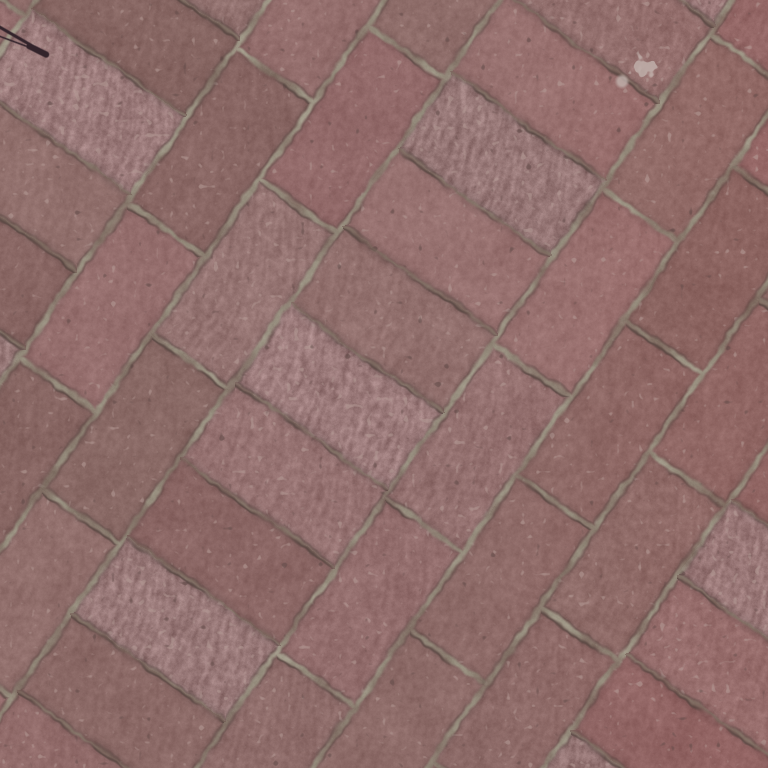
This texture is drawn by a WebGL 2 fragment shader. Its source:

```glsl
#version 300 es
precision highp float;
// Worn red clay pavers, two squares long, laid on a tilted grid: columns of
// stacked crosswise bricks alternate with runs of two or three staggered
// lengthwise columns. Gradient noise adds grain, scuffs, pits and sandy joints.
uniform vec2 u_resolution;
out vec4 fragColor;

float hash(vec2 p) {
  vec3 q = fract(p.xyx * vec3(0.1031, 0.1030, 0.0973));
  q += dot(q, q.yzx + 33.33);
  return fract((q.x + q.y) * q.z);
}

float cornerSlope(vec2 cell, vec2 offset) {
  float angle = 6.2832 * hash(cell);
  return dot(vec2(cos(angle), sin(angle)), offset);
}

// Gradient noise, roughly -0.7 to 0.7
float noise(vec2 p) {
  vec2 i = floor(p), f = p - i, e = vec2(0, 1);
  vec2 w = f * f * f * (f * (f * 6.0 - 15.0) + 10.0);
  return mix(mix(cornerSlope(i, f), cornerSlope(i + e.yx, f - e.yx), w.x),
             mix(cornerSlope(i + e, f - e), cornerSlope(i + 1.0, f - 1.0), w.x), w.y);
}

float fbm(vec2 p) {
  float sum = 0.0, amp = 0.6;
  for (int i = 0; i < 4; i++) {
    sum += amp * noise(p);
    p = mat2(1.6, 1.2, -1.2, 1.6) * p + 17.0;
    amp *= 0.65;
  }
  return sum;
}

float segment(vec2 p, vec2 a, vec2 b) {
  vec2 ab = b - a;
  return length(p - a - ab * clamp(dot(p - a, ab) / dot(ab, ab), 0.0, 1.0));
}

// Finds the brick around grid point g: local position, half size and id
void findBrick(vec2 g, out vec2 local, out vec2 halfSize, out vec2 id, out bool crosswise) {
  float slot = floor(g.x), m = mod(slot, 9.0);
  crosswise = mod(m, 4.0) < 1.5 && m < 7.5;
  if (crosswise) {
    id = vec2(slot - mod(m, 4.0), floor(g.y));
    local = g - id - vec2(1.0, 0.5);
    halfSize = vec2(1.0, 0.5);
  } else {
    float stagger = (m == 2.0 || m == 7.0) ? 1.0 : 0.0;
    float y = g.y + 0.1 + stagger;
    id = vec2(slot, floor(y * 0.5));
    local = vec2(g.x - slot - 0.5, y - 2.0 * id.y - 1.0);
    halfSize = vec2(0.5, 1.0);
  }
}

void main() {
  vec2 p = gl_FragCoord.xy / u_resolution;
  float pixel = 1.0 / min(u_resolution.x, u_resolution.y);

  // Tilted grid, one unit per brick width, with slightly crooked lines
  vec2 q = p - vec2(0, 1);
  vec2 g = vec2(dot(q, vec2(0.819, -0.573)) - 0.039, dot(q, vec2(0.573, 0.819)) - 0.0145);
  g /= vec2(0.1237, 0.1230);
  g += 0.035 * vec2(noise(p * 14.0), noise(p * 14.0 + 40.0));
  g += 0.025 * vec2(noise(p * 75.0), noise(p * 75.0 + 90.0));
  vec2 local, halfSize, id;
  bool crosswise;
  findBrick(g, local, halfSize, id, crosswise);
  float tone = hash(id + 31.7), hue = hash(id + 73.1), wear = hash(id + 12.9);

  // Brick body: rosy to brown, redder to the right, paler when scuffed
  vec3 color = mix(vec3(0.535, 0.412, 0.395), vec3(0.590, 0.432, 0.430), hue);
  color += 0.045 * (tone - 0.5);
  color += vec3(0.012, -0.018, -0.018) * smoothstep(0.55, 1.0, p.x);
  bool scuffed = crosswise && mod(id.x + id.y, 3.0) == 2.0;
  float scuff = scuffed ? 1.0 : 0.45 * smoothstep(0.6, 1.0, wear);
  color = mix(color, vec3(0.610, 0.490, 0.490), 0.75 * scuff);

  // Grain, curved wire-cut streaks, pale flecks and dark pits
  float patches = fbm(p * 16.0 + id * 3.7);
  float grain = fbm(p * 95.0);
  float sweep = local.x + 0.35 * local.y + 0.2 * local.y * local.y;
  float streak = noise(vec2(sweep * 17.0, local.y * 3.5) + id * 9.3);
  color += 0.045 * patches + 0.065 * grain * (1.0 + 0.9 * scuff);
  color += streak * (0.025 + 0.075 * scuff);
  float fleck = smoothstep(0.36, 0.60, noise(p * 105.0 + 8.0) + 0.22 * patches + 0.1 * scuff);
  float pit = smoothstep(0.42, 0.62, noise(p * 85.0 + 55.0) - 0.15 * patches);
  color = mix(color, vec3(0.70, 0.60, 0.58), 0.6 * fleck);
  color = mix(color, vec3(0.38, 0.29, 0.28), 0.6 * pit);

  // Sandy joints; those between stacked bricks are thin and dirty
  vec2 gap = halfSize - abs(local);
  float edge = min(gap.x, gap.y);
  bool stacked = crosswise && gap.y < gap.x;
  float joint = (stacked ? 0.013 : 0.027) + 0.014 * noise(p * 38.0 + 20.0);
  float blur = 0.010 + pixel / 0.123;
  float fill = noise(p * 24.0 + 7.0);
  vec3 sand = mix(vec3(0.50, 0.46, 0.40), vec3(0.64, 0.62, 0.55), 0.5 + fill + 0.4 * grain);
  if (stacked) sand = mix(sand, vec3(0.43, 0.35, 0.31), 0.55);
  color *= 1.0 - 0.10 * (1.0 - smoothstep(0.0, 0.11, edge));
  float shade = 1.0 - smoothstep(0.0, blur + 0.008, abs(edge - joint - 0.008));
  float shadowSide = local.y > 0.0 && gap.y < gap.x ? 0.75 : 0.35;
  color = mix(color, vec3(0.31, 0.25, 0.23), shade * shadowSide * smoothstep(-0.3, 0.25, noise(p * 19.0)));
  float cover = 1.0 - smoothstep(joint - blur, joint + blur, edge);
  color = mix(color, sand, cover * (0.65 + 0.25 * smoothstep(-0.3, 0.2, fill)));

  // Pale spatter and a fallen dark twig
  float splash = length(p - vec2(0.838, 0.912)) - 0.011 - 0.020 * noise(p * 110.0);
  splash = min(splash, length(p - vec2(0.810, 0.894)) - 0.006);
  color = mix(color, vec3(0.76, 0.70, 0.68), 0.8 * (1.0 - smoothstep(-pixel, 0.005, splash)));
  float twig = min(segment(p, vec2(-0.02, 0.976), vec2(0.058, 0.931)) - 0.002,
                   segment(p, vec2(-0.02, 0.960), vec2(0.058, 0.931)) - 0.001);
  twig = min(twig, segment(p, vec2(0.038, 0.940), vec2(0.060, 0.929)) - 0.004);
  color = mix(color, vec3(0.20, 0.14, 0.17), 1.0 - smoothstep(-pixel, pixel, twig));

  fragColor = vec4(clamp(color, 0.0, 1.0), 1.0);
}
```
